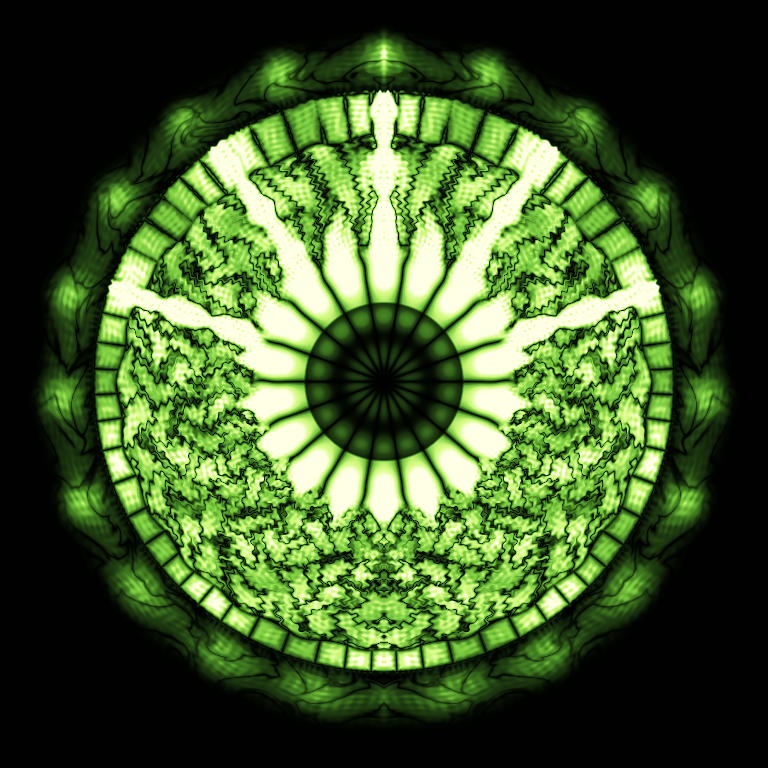
A Shadertoy shader for this background:

```glsl
// Glowing green mirrored rosette: dark hub, bright petals, veined disc and a dim halo.

const float PI = 3.14159265;
const vec2  CENTER = vec2(0.5, 0.503);
const float RIM = 0.378;            // edge of the bright disc
const float STEP_EDGE = 0.103;      // crisp start of the petals
const float PETAL_PERIOD = PI / 9.0;
const float CELL_PERIOD = PI / 30.0;
const float BEAM_PERIOD = 0.62;
const float BLOB_PERIOD = 0.325;
const float VEIN_SHARPNESS = 3.0;

const vec3 BLACK  = vec3(0.0, 0.005, 0.0);
const vec3 MOSS   = vec3(0.11, 0.22, 0.06);
const vec3 LEAF   = vec3(0.24, 0.47, 0.12);
const vec3 LIME   = vec3(0.49, 0.81, 0.25);
const vec3 PALE   = vec3(0.83, 0.98, 0.50);
const vec3 CREAM  = vec3(1.0, 1.0, 0.90);

vec3 palette(float t) {
    vec3 c = mix(BLACK, MOSS, smoothstep(0.0, 0.22, t));
    c = mix(c, LEAF, smoothstep(0.2, 0.4, t));
    c = mix(c, LIME, smoothstep(0.38, 0.65, t));
    c = mix(c, PALE, smoothstep(0.63, 0.86, t));
    return mix(c, CREAM, smoothstep(0.84, 1.0, t));
}

float bump(float x, float middle, float width) {
    float d = (x - middle) / width;
    return exp(-d * d);
}

// Distance to the nearest multiple of the period
float fold(float x, float period) {
    return abs(mod(x + 0.5 * period, period) - 0.5 * period);
}

// Signed, warped layers of sines; its zero lines become dark veins
float weave(vec2 q) {
    float sum = 0.0, amp = 0.9;
    for (int i = 0; i < 4; i++) {
        q += 0.65 * sin(q.yx * 1.3 + vec2(1.7, 4.1) * float(i + 1));
        sum += amp * sin(q.x) * cos(q.y + 0.6);
        q = mat2(1.2, 0.9, -0.9, 1.2) * q;
        amp *= 0.62;
    }
    return sum;
}

float veins(float field) {
    return 1.0 - exp(-VEIN_SHARPNESS * abs(field));
}

// Fine crossed streaks along the arcs and rays
float streaks(float a, float r) {
    return sin(r * 830.0 + 3.0 * sin(a * 23.0)) * sin(a * 31.0 + r * 40.0)
         + sin(a * 190.0 + 2.0 * sin(r * 90.0)) * sin(r * 110.0 + a * 9.0);
}

float discTone(float a, float r, float lower) {
    // Veined field, stretched along the rays in the upper half
    float rough = 0.0012 * sin(a * 171.0) + 0.001 * sin(a * 97.0 + r * 300.0);
    vec2 q = vec2(a * 19.0 + 0.18 * sin(r * 610.0),
                  (r + rough - 0.17) * mix(34.0, 84.0, lower) + 2.0);
    float field = weave(q);
    float gain = 0.86 + 0.1 * sin(a * 13.0 + r * 50.0);

    // Pale beams
    float wobble = 0.004 * sin(r * 85.0) + 0.002 * sin(r * 190.0 + a * 5.0);
    float beamDist = fold(a, BEAM_PERIOD) * r + wobble;
    float beam = (1.0 - smoothstep(0.007, 0.019, beamDist))
               * (1.0 - smoothstep(1.25, 1.7, a));
    field = mix(field, 1.5, beam);
    gain = mix(gain, 1.06, beam);

    // Petals between the dark spokes
    float bend = 0.025 * smoothstep(0.12, 0.2, r) * sin(r * 130.0 + a * 8.0);
    float spokeDist = r * (0.5 * PETAL_PERIOD - fold(a + bend, PETAL_PERIOD));
    float scallop = 0.008 * cos(a * 18.0) + 0.004 * sin(a * 41.0);
    float petal = 1.0 - smoothstep(0.163, mix(0.218, 0.187, lower), r - scallop);
    field = mix(field, spokeDist * 74.0, petal);
    gain = mix(gain, 1.06, petal);

    // Ring of rounded cells inside the rim
    float inner = mix(0.318, 0.347, lower) + 0.003 * sin(a * 25.0);
    float side = 0.5 * CELL_PERIOD - fold(a + 0.022 * sin(a * 8.0), CELL_PERIOD);
    float cell = min(r * side, min(abs(r - inner), RIM - r));
    float ring = smoothstep(inner - 0.006, inner + 0.002, r);
    float ringGlow = 0.84 + 0.22 * cos(a * 2.0 * PI / BEAM_PERIOD);
    field = mix(field, cell * 85.0 + 0.25 * field * (1.0 - lower), ring * (1.0 - beam));
    gain = mix(gain, ringGlow, ring * (1.0 - beam));

    // Hub, dim inner cells and the step up to full light
    float core = 0.32 * bump(r, 0.033, 0.018)
               + mix(0.44, 0.34, lower) * bump(r, 0.086, 0.016);
    float lit = mix(0.74, 1.0, smoothstep(STEP_EDGE, 0.132, r));
    gain *= mix(core, lit, smoothstep(STEP_EDGE - 0.002, STEP_EDGE + 0.002, r));
    float texture_ = 1.0 + 0.09 * streaks(a, r) * smoothstep(0.14, 0.2, r);
    return veins(field) * gain * texture_;
}

float haloTone(float a, float r, float lower) {
    float blobDist = fold(a, BLOB_PERIOD) * r;
    float flatten = smoothstep(1.9, 2.6, a);
    float blob = bump(blobDist, 0.0, mix(0.025, 0.04, flatten))
               * bump(r, mix(0.425, 0.414, flatten), 0.027);
    float haze = 0.25 * bump(r, 0.408, 0.034);
    float vein = veins(weave(vec2(a * 15.0, r * 65.0)) * 1.3);
    float tone = haze * vein + mix(0.48, 0.33, flatten) * blob * mix(0.65, 1.0, vein);
    tone *= 1.0 + 0.11 * streaks(a, r);
    float spike = bump(a * r, 0.0, 0.004) * bump(r, 0.423, 0.03);
    return (tone + 0.4 * spike) * (1.0 - smoothstep(0.435, 0.482, r));
}

void mainImage(out vec4 fragColor, in vec2 fragCoord) {
    vec2 p = (fragCoord - 0.5 * iResolution.xy) / min(iResolution.x, iResolution.y);
    p += 0.5 - CENTER;
    float r = length(p);
    float a = atan(abs(p.x), p.y + 1e-6);   // 0 at the top, PI at the bottom
    float lower = smoothstep(0.55, 1.75, a);

    // Ragged ticks around the rim
    float tick = 0.5 + 0.5 * sin(a * 240.0 + 3.0 * sin(a * 37.0));
    float halo = haloTone(a, r, lower);
    halo *= mix(1.0, 0.35 + 0.4 * tick, 1.0 - smoothstep(0.382, 0.396, r));
    float outside = smoothstep(RIM - 0.002, RIM + 0.002, r + 0.003 * (tick - 0.5));
    fragColor = vec4(palette(mix(discTone(a, r, lower), halo, outside)), 1.0);
}
```
